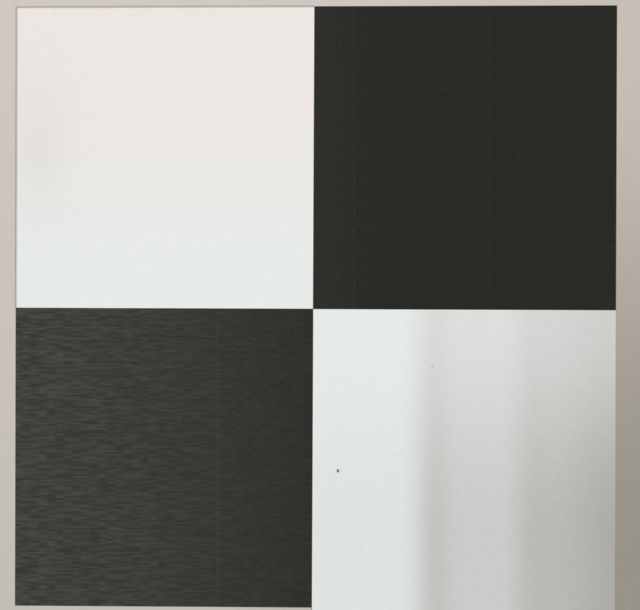
A Shadertoy shader for this pattern:

```glsl
#define GRAIN 0.035
#define FIBRE 0.075
#define SHADOW 1.0
#define PAPER_WARM vec3(0.925, 0.905, 0.885)
#define PAPER_COOL vec3(0.905, 0.920, 0.910)
#define INK_DARK vec3(0.165, 0.170, 0.150)
#define INK_WORN vec3(0.240, 0.245, 0.230)

float hash(vec2 p) {
    p = fract(p * vec2(0.1031, 0.1137));
    p += dot(p, p.yx + 33.33);
    return fract((p.x + p.y) * p.x * 7.31);
}

float noise(vec2 p) {
    vec2 i = floor(p), f = fract(p);
    f = f * f * (3.0 - 2.0 * f);
    return mix(mix(hash(i), hash(i + vec2(1, 0)), f.x),
               mix(hash(i + vec2(0, 1)), hash(i + vec2(1, 1)), f.x), f.y);
}

// Soft step across an edge, one canvas unit = full height
float edge(float d) {
    float w = 0.0016;
    return smoothstep(-w, w, d);
}

float band(float x, float centre, float width) {
    float d = (x - centre) / width;
    return exp(-d * d);
}

// Wall behind the sheet: pale at the left, shaded at the lower right
vec3 wall(vec2 uv) {
    vec3 left = mix(vec3(0.76, 0.74, 0.71), vec3(0.82, 0.79, 0.76), uv.y);
    vec3 right = mix(vec3(0.60, 0.58, 0.54), vec3(0.78, 0.75, 0.71), smoothstep(0.1, 0.95, uv.y));
    return mix(left, right, smoothstep(0.3, 1.0, uv.x));
}

vec3 upperPaper(vec2 uv) {
    vec3 c = mix(PAPER_COOL, PAPER_WARM, smoothstep(0.55, 0.85, uv.y));
    c -= 0.025 * band(uv.x, 0.06, 0.05) * band(uv.y, 0.76, 0.12);
    return c;
}

// Lower sheet with vertical shadow folds that deepen to the right
vec3 lowerPaper(vec2 uv) {
    float depth = smoothstep(0.50, 0.12, uv.y);
    float fold = 0.09 * smoothstep(0.62, 0.70, uv.x)
               + 0.05 * band(uv.x, 0.675, 0.025)
               + 0.07 * smoothstep(0.78, 0.84, uv.x)
               + 0.05 * smoothstep(0.86, 0.96, uv.x);
    vec3 c = PAPER_COOL - 0.03 * depth;
    return c - SHADOW * fold * mix(0.5, 1.0, depth) * vec3(0.95, 1.0, 1.05);
}

vec3 upperInk(vec2 uv) {
    vec3 c = INK_DARK + 0.02 * band(uv.x, 0.50, 0.06);
    float streak = band(uv.x, 0.553, 0.0015) + band(uv.x, 0.765, 0.0012);
    return c + 0.03 * streak * noise(uv * vec2(20.0, 160.0));
}

// Worn print with short horizontal fibres, strongest at the left
vec3 lowerInk(vec2 uv) {
    float wear = smoothstep(0.50, 0.02, uv.x);
    vec3 c = mix(INK_DARK + 0.02, INK_WORN + 0.012, sqrt(wear));
    float fibre = noise(uv * vec2(75.0, 330.0)) - 0.5;
    c += FIBRE * fibre * (0.25 + 0.75 * wear);
    return c + 0.015 * band(uv.x, 0.34, 0.002);
}

void mainImage(out vec4 fragColor, in vec2 fragCoord) {
    vec2 uv = fragCoord / iResolution.xy;

    // Slightly tilted sheet edges
    float leftX = mix(0.0235, 0.0260, uv.y);
    float midX = mix(0.4870, 0.4915, uv.y);
    float rightX = mix(0.9605, 0.9640, uv.y);
    float midY = mix(0.4955, 0.4915, uv.x);
    float topY = mix(0.9880, 0.9910, uv.x);
    float bottomY = mix(0.0075, 0.0010, uv.x);

    float isRight = edge(uv.x - midX);
    float isUpper = edge(uv.y - midY);
    float sheet = edge(uv.x - leftX) * edge(rightX - uv.x) * edge(topY - uv.y);
    sheet *= mix(edge(uv.y - bottomY), 1.0, isRight);

    // Four quarters of the checker
    vec3 upper = mix(upperPaper(uv), upperInk(uv), isRight);
    vec3 lower = mix(lowerInk(uv), lowerPaper(uv), isRight);
    vec3 col = mix(wall(uv), mix(lower, upper, isUpper), sheet);

    // Thin shade along the outer rim of the pale upper sheet
    float rim = band(uv.x, leftX, 0.0018) * edge(topY - uv.y) * isUpper;
    rim += band(uv.y, topY, 0.0018) * (1.0 - isRight) * edge(uv.x - leftX);
    col -= 0.16 * rim;

    // Small specks on the lower sheet
    vec2 speck = uv - vec2(0.528, 0.228);
    col -= 0.5 * band(length(speck * vec2(1.05, 0.75)), 0.0, 0.0020);
    col -= 0.12 * band(length(uv - vec2(0.676, 0.399)), 0.0, 0.0018);

    // Fine overall grain
    col += GRAIN * (noise(uv * vec2(260.0, 248.0)) - 0.5) * 0.4;
    fragColor = vec4(clamp(col, 0.0, 1.0), 1.0);
}
```
